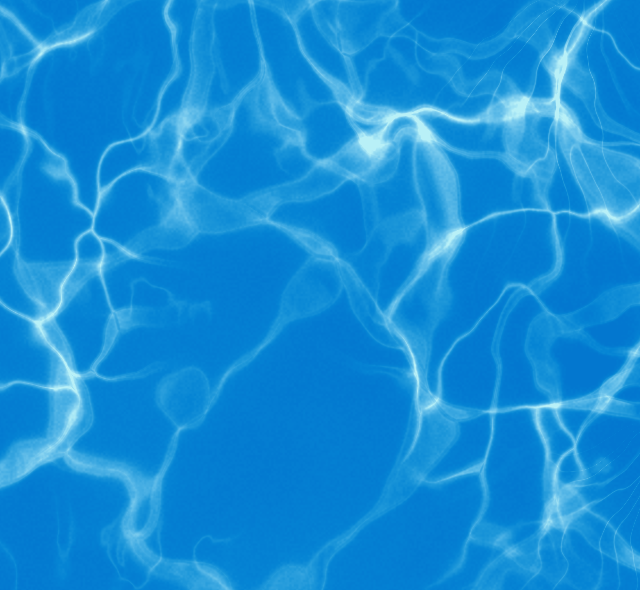
Reproduce this texture procedurally as a Shadertoy shader.

```glsl
// Sunlit pool water: pale caustic ribbons drifting over clear blue.
// Two slightly shifted copies of a warped cell network form the ribbon rims;
// the strip between them is a thin sheet, and where they meet light focuses.

#define CELLS 3.0        // network cells per canvas height
#define WARP 1.35        // bending of the network
#define SPREAD 0.90      // ribbon width, in cells
#define RIM 0.015        // rim thickness, in cells
#define FOCUS 7.0        // how fast light fades as ribbons widen
#define SHEET 1.55       // light inside ribbons
#define FINE 0.75        // strength of the finer network
#define STREAKS 2.2      // strength of the fanned streaks
#define WISPS 1.1        // strength of loose thin folds
#define GRAIN 0.36       // fine mottling

const vec3 ramp[6] = vec3[6](
    vec3(0.01, 0.465, 0.81), vec3(0.02, 0.52, 0.83), vec3(0.11, 0.59, 0.85),
    vec3(0.27, 0.68, 0.89), vec3(0.47, 0.79, 0.93), vec3(0.72, 0.94, 0.97));

vec2 hash2(vec2 p) {
    vec3 h = fract(p.xyx * vec3(0.1031, 0.1030, 0.0973));
    h += dot(h, h.yzx + 33.33);
    return fract((h.xx + h.yz) * h.zy);
}

// Smooth two-channel noise, -0.5 to 0.5
vec2 noise2(vec2 p) {
    vec2 i = floor(p), f = fract(p);
    f = f * f * f * (f * (f * 6.0 - 15.0) + 10.0);
    vec2 low = mix(hash2(i), hash2(i + vec2(1, 0)), f.x);
    vec2 high = mix(hash2(i + vec2(0, 1)), hash2(i + vec2(1, 1)), f.x);
    return mix(low, high, f.y) - 0.5;
}

vec2 swirl(vec2 p) {
    vec2 sum = vec2(0.0);
    float gain = 0.6;
    for (int i = 0; i < 4; i++) {
        sum += gain * noise2(p);
        p = mat2(1.6, 1.2, -1.2, 1.6) * p + 7.3;
        gain *= 0.46;
    }
    return sum;
}

// x: distance to nearest cell border, y: to the second, zw: cell identity
vec4 cellBorder(vec2 p) {
    vec2 base = floor(p), cell = base, toSeed = vec2(0.0);
    float nearest = 9.0;
    for (int k = 0; k < 9; k++) {
        vec2 c = base + vec2(k % 3 - 1, k / 3 - 1);
        vec2 r = c + 0.1 + 0.8 * hash2(c) - p;
        if (dot(r, r) < nearest) {
            nearest = dot(r, r);
            cell = c;
            toSeed = r;
        }
    }
    float first = 9.0, second = 9.0;
    for (int k = 0; k < 25; k++) {
        vec2 c = cell + vec2(k % 5 - 2, k / 5 - 2);
        if (c == cell) continue;
        vec2 r = c + 0.1 + 0.8 * hash2(c) - p;
        float d = dot(0.5 * (toSeed + r), normalize(r - toSeed));
        second = min(second, max(first, d));
        first = min(first, d);
    }
    return vec4(first, second, cell);
}

float glow(float d, float width) {
    return pow(width * width / (width * width + d * d), 1.3);
}

// Ribbons: two rims, the sheet between them, and bright knots at junctions
float ribbons(vec2 q, vec2 spread, float rim, float body) {
    vec4 a = cellBorder(q), b = cellBorder(q + spread);
    float focus = exp(-FOCUS * length(spread));
    float width = rim * (1.0 + 0.7 * focus);
    float rims = glow(a.x, width) + glow(b.x, width);
    float inside = a.zw == b.zw ? 0.0 : smoothstep(0.0, 0.03, min(a.x, b.x));
    float knot = exp(-a.y / 0.06) + exp(-b.y / 0.06);
    float haze = exp(-min(a.x, b.x) / 0.10);
    return rims * (1.35 + 1.1 * focus) + inside * body * (0.9 + focus)
         + knot * 0.7 + haze * 0.25;
}

// Thin wavering lines spreading from an apex along a heading
float fan(vec2 p, vec2 apex, float heading, vec2 bend) {
    vec2 d = p - apex + 0.05 * noise2(p * 8.0) + 0.012 * noise2(p * 27.0);
    float r = length(d);
    vec2 axis = vec2(cos(heading), sin(heading));
    float angle = atan(axis.x * d.y - axis.y * d.x, dot(d, axis));
    float n = noise2(vec2(angle * 12.0, r * 3.5) + bend * 2.5).x;
    float reach = smoothstep(0.65, 0.15, r) * smoothstep(0.02, 0.12, r);
    return glow(n, 0.045) * reach * exp(-3.0 * angle * angle);
}

void mainImage(out vec4 fragColor, in vec2 fragCoord) {
    vec2 p = fragCoord / iResolution.y;
    vec2 bend = swirl(p * 2.2 + 3.0);
    vec2 drift = swirl(p * 3.1 + 21.0);
    vec2 patches = noise2(p * 2.6 + 40.0);

    // Quiet blue water with slow brightness changes
    float light = 0.22 + 0.8 * patches.y + 0.7 * swirl(p * 5.0 + 60.0).x;

    // Main network, its sheets creased by stretched noise
    float strength = mix(0.65, 1.1, smoothstep(-0.3, 0.25, patches.x));
    float crease = swirl(p * vec2(16.0, 8.0) + bend * 7.0).x;
    float body = SHEET * (0.85 + 2.0 * crease);
    light += strength * ribbons(p * CELLS + WARP * bend, SPREAD * drift, RIM, body);

    // Finer, fainter folds in patches
    float folds = FINE * smoothstep(-0.12, 0.2, noise2(p * 2.3 + 11.0).x);
    vec2 q = p * CELLS * 1.7 + 2.2 * drift + 17.0;
    light += folds * ribbons(q, SPREAD * bend.yx, RIM * 1.4, body);

    // Loose wisps along noise contours
    float wisp = glow(swirl(p * vec2(7.0, 4.5) + bend * 3.0 + 80.0).y, 0.022);
    light += WISPS * wisp * smoothstep(-0.05, 0.25, noise2(p * 3.4 + 31.0).y);

    // Fans of streaks on the right side
    light += STREAKS * fan(p, vec2(0.97, 1.06), -1.75, bend);
    light += STREAKS * 0.7 * fan(p, vec2(1.16, 0.30), -2.2, drift);

    // Soften the brightest light, then colour it
    light -= 0.35 * max(light - 3.0, 0.0);
    light += GRAIN * noise2(p * 260.0).x;
    vec3 color = ramp[0];
    for (int i = 1; i < 6; i++)
        color = mix(color, ramp[i], clamp(light - float(i - 1), 0.0, 1.0));
    fragColor = vec4(color, 1.0);
}
```
